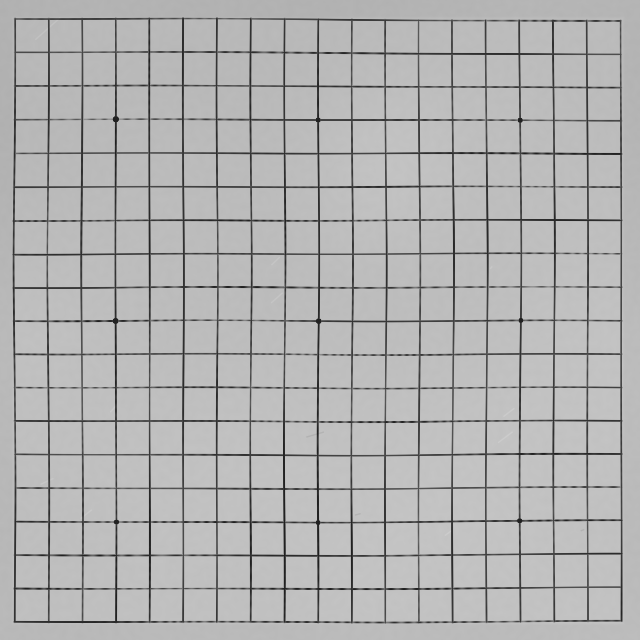
This pattern is drawn by a Shadertoy shader. Its source:

```glsl
vec2 hash2(vec2 p) {
    vec3 q = fract(p.xyx * vec3(0.1031, 0.1030, 0.0973));
    q += dot(q, q.yzx + 33.33);
    return fract((q.xx + q.yz) * q.zy);
}

float gradientDot(vec2 cell, vec2 offset) {
    float angle = 6.2832 * hash2(cell + 50.0).x;
    return dot(vec2(cos(angle), sin(angle)), offset);
}

float gradientNoise(vec2 p) {
    vec2 i = floor(p), f = fract(p);
    vec2 u = f * f * f * (f * (f * 6.0 - 15.0) + 10.0);
    vec2 e = vec2(1.0, 0.0);
    return mix(mix(gradientDot(i, f), gradientDot(i + e, f - e), u.x),
               mix(gradientDot(i + e.yx, f - e.yx), gradientDot(i + 1.0, f - 1.0), u.x), u.y);
}

float segmentDistance(vec2 p, vec2 a, vec2 b) {
    vec2 ab = b - a;
    return length(p - a - ab * clamp(dot(p - a, ab) / dot(ab, ab), 0.0, 1.0));
}

// Ink of the nearest line; across and along are measured in cells
float lineInk(float across, float along, float seed, float dashAmount, float aa) {
    float id = clamp(round(across), 0.0, 18.0);
    vec2 key = vec2(id * 7.31 + 0.5, seed);
    float pressure = gradientNoise(vec2(along * 0.22, key.x + seed));
    float halfWidth = 0.026 + 0.008 * pressure;
    float line = smoothstep(halfWidth + aa * 0.55, halfWidth - aa * 0.55, abs(across - id));
    float ends = smoothstep(9.03 + aa, 9.03 - aa, abs(along - 9.0));

    // Broken strokes, with a different rhythm on each line
    float rhythm = mix(1.8, 4.2, hash2(key).x);
    float dash = 0.5 + 0.5 * sin(6.2832 * (along * rhythm + gradientNoise(vec2(along * 0.7, key.x))));
    float broken = dashAmount * smoothstep(-0.25, 0.35, gradientNoise(vec2(along * 0.15, key.x + 31.0)));
    float strength = 0.80 + 0.32 * pressure + 0.14 * (hash2(key + 3.0).y - 0.5);
    return line * ends * clamp(strength - broken * dash, 0.25, 0.96);
}

void mainImage(out vec4 fragColor, in vec2 fragCoord) {
    vec2 uv = fragCoord / iResolution.xy;
    float pixel = 1.0 / min(iResolution.x, iResolution.y);
    vec2 boardMin = vec2(0.0230, 0.0285);
    vec2 boardMax = vec2(0.9710, 0.9695);
    vec2 grid = (uv - boardMin) / (boardMax - boardMin) * 18.0;
    float aa = 19.0 * pixel;

    // Uneven lighting over the painted surface
    float shade = 0.727 + 0.030 * smoothstep(0.95, 0.25, uv.y) + 0.012 * (uv.x - 0.5);
    shade += 0.018 * gradientNoise(uv * 3.0) + 0.010 * gradientNoise(uv * 85.0);
    shade += 0.022 * exp(-70.0 * dot(uv - vec2(0.61, 0.74), uv - vec2(0.61, 0.74)));
    vec2 fromEdge = abs(grid - 9.0) - 9.0;
    shade -= 0.026 * smoothstep(0.0, 0.12, max(fromEdge.x, fromEdge.y));

    // Faint scratches and specks
    for (int i = 0; i < 14; i++) {
        vec2 rnd = hash2(vec2(float(i) + 2.0, 17.0));
        vec2 start = 0.05 + 0.9 * hash2(vec2(float(i), 41.0));
        float angle = 0.5 + 0.7 * (rnd.x - 0.5);
        vec2 end = start + mix(0.003, 0.05, rnd.y * rnd.y) * vec2(cos(angle), sin(angle));
        float scratch = smoothstep(0.0006 + pixel, 0.0, segmentDistance(uv, start, end));
        shade += scratch * (rnd.x > 0.4 ? 0.035 : -0.06);
    }

    // Slightly bowed grid of 19 by 19 lines
    grid += 0.07 * vec2(gradientNoise(grid * 0.14), gradientNoise(grid * 0.14 + 23.0));
    float ink = max(lineInk(grid.x, grid.y, 5.3, 0.12, aa),
                    lineInk(grid.y, grid.x, 61.7, 0.42, aa));

    // Nine marked points, six cells apart
    vec2 star = 3.0 + 6.0 * clamp(round((grid - 3.0) / 6.0), 0.0, 2.0);
    float starRadius = 0.070 + 0.025 * hash2(star).x;
    ink = max(ink, 0.95 * smoothstep(starRadius + aa * 0.5, starRadius - aa * 0.5, length(grid - star)));

    fragColor = vec4(vec3(mix(shade, 0.10, ink)), 1.0);
}
```
